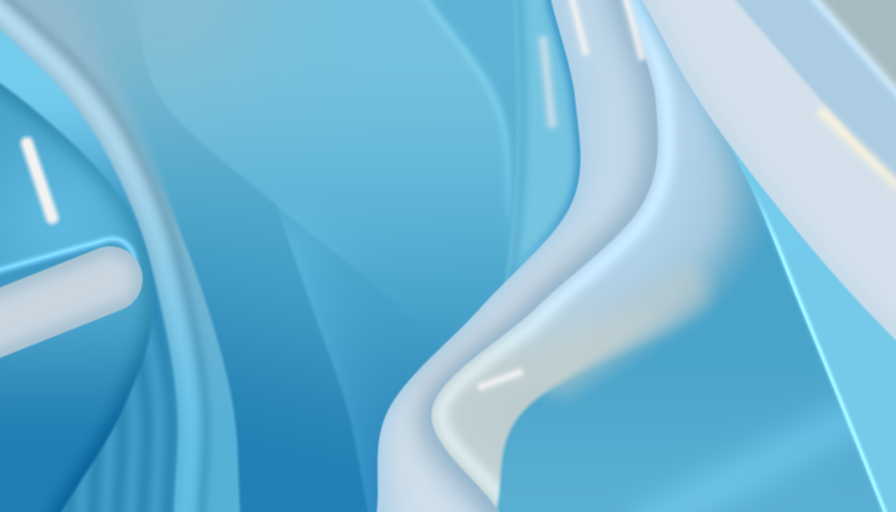
This background is drawn by a Shadertoy shader. Its source:

```glsl
// Glossy folds of pale ribbon and blue glass sweeping down the canvas.
#define ASPECT 1.753
#define SOFT .003
#define DEEP vec3(.13, .49, .70)
#define BLUE vec3(.29, .64, .79)
#define SKY vec3(.46, .77, .88)
#define CYAN vec3(.46, .80, .93)
#define MIST vec3(.57, .73, .81)
#define PALE vec3(.69, .82, .91)
#define PEARL vec3(.83, .88, .92)
#define CREAM vec3(.76, .81, .81)

// Signed distance to a smooth fold crossing six evenly spaced heights.
float fold(vec2 p, float a, float b, float c, float d, float e, float f) {
    float k[8] = float[8](2. * a - b, a, b, c, d, e, f, 2. * f - e);
    float s = clamp(p.y, 0., 1.) * 5.;
    int i = int(min(floor(s), 4.));
    float u = s - float(i);
    float c1 = .5 * (k[i + 2] - k[i]);
    float c2 = k[i] - 2.5 * k[i + 1] + 2. * k[i + 2] - .5 * k[i + 3];
    float c3 = .5 * (k[i + 3] - k[i]) + 1.5 * (k[i + 1] - k[i + 2]);
    float x = k[i + 1] + u * (c1 + u * (c2 + u * c3));
    float slope = 5. * (c1 + u * (2. * c2 + 3. * u * c3));
    return (p.x - x) / sqrt(1. + slope * slope);
}

// Distance to a straight stroke.
float stroke(vec2 p, float ax, float ay, float bx, float by) {
    vec2 v = vec2(bx - ax, by - ay), q = p - vec2(ax, ay);
    return length(q - v * clamp(dot(q, v) / dot(v, v), 0., 1.));
}

float ramp(float a, float b, float x) { return smoothstep(a, b, x); }
float fill(float d, float w) { return smoothstep(-w, w, d); }
float glow(float d, float w) { return exp(-d * d / (w * w)); }

// Backdrop: a bright hollow that deepens downward, with faint sheets.
vec3 hollow(vec2 p) {
    float low = ramp(.35, .5, p.y);
    vec3 col = mix(SKY * .93, BLUE, ramp(0., .55, p.y));
    col = mix(col, DEEP, .95 * ramp(.4, .95, p.y + .25 * (.55 - p.x)));
    float bowl = fold(p, .26, .32, .54, .78, .95, 1.);
    vec3 lit = mix(SKY, BLUE + .03, ramp(.1, .65, p.y));
    col = mix(col, lit, .8 * fill(bowl, .006) * ramp(.7, .4, p.y));
    col = mix(col, MIST, .65 * glow(length(p - vec2(.32, -.02)), .22));
    float sheet = fold(p, .40, .47, .54, .61, .68, .72);
    col += .07 * low * fill(sheet, .005) * exp(-max(sheet, 0.) * 14.);
    float rim = fold(p, .84, .975, 1., .985, .93, .86);
    col += .06 * glow(rim, .012) * (1. - low);
    return mix(col, BLUE, .5 * fill(rim, .01));
}

// Left side: a pale sweeping sheet, a blue bubble and a white tongue.
vec3 leftFolds(vec2 p, vec3 col) {
    float inner = fold(p, -.06, .142, .256, .315, .347, .34);
    float outer = fold(p, .16, .24, .331, .406, .457, .47);
    float bubble = fold(p, -.25, .05, .245, .3, .24, .12);
    vec3 sheet = mix(MIST, BLUE + .05, ramp(.2, .9, p.y));
    sheet += .13 * glow(inner - .025, .022) * (1. - .6 * p.y);
    sheet -= .07 * glow(inner - .055, .012);
    col = mix(col, sheet, fill(-outer, mix(.06, .005, ramp(0., .5, p.y))));
    vec3 gap = mix(CYAN, mix(BLUE, DEEP, .45), ramp(.15, .5, p.y));
    gap += .035 * sin(inner * 130.) * ramp(.3, .6, p.y);
    col = mix(col, gap, fill(-inner, .005));
    vec3 ball = mix(BLUE, DEEP, ramp(.55, .9, p.y));
    ball += .08 * glow(length(p - vec2(.12, .43)), .16);
    ball -= .09 * glow(bubble, .025);
    col = mix(col, ball, fill(-bubble, .005));
    float lip = stroke(p, -.1, .60, .22, .51) - .042;
    col = mix(col, mix(BLUE, DEEP, .3), fill(-lip, SOFT));
    col += .2 * glow(lip, .007);
    float tongue = stroke(p, -.1, .67, .215, .545) - .064;
    vec3 milk = mix(PEARL, MIST, .5 * glow(tongue, .025)) - .04;
    col = mix(col, milk, fill(-tongue, SOFT));
    float shine = stroke(p, .053, .28, .102, .425);
    return mix(col, vec3(.95), fill(.012 - shine, .008));
}

// Centre: a glass strip, two nested ribbons and the pool they hold.
vec3 ribbons(vec2 p, vec3 col) {
    float glass = fold(p, 1.005, 1.011, 1.005, .977, .91, .85);
    float first = fold(p, 1.078, 1.126, 1.117, .941, .76, .737);
    float second = fold(p, 1.221, 1.283, 1.256, 1.05, .845, .977);
    float pool = fold(p, 1.279, 1.405, 1.461, 1.347, 1.027, .97);
    vec3 strip = mix(SKY, BLUE, .5 * glow(glass - .012, .012));
    col = mix(col, strip, fill(glass, .006) * ramp(.62, .52, p.y));
    col = mix(col, DEEP + .08, .75 * glow(first, .013) * ramp(.6, .35, p.y));
    col = mix(col, PEARL, .75 * glow(stroke(p, 1.063, .08, 1.08, .24), .011));
    float across = clamp(first / max(first - second, .001), 0., 1.);
    vec3 body = mix(PALE, PEARL, sin(3.14 * across) * mix(.35, .9, p.y));
    body -= .1 * glow(second, .04);
    col = mix(col, body, fill(first, SOFT));
    vec3 wrap = mix(PALE, MIST, ramp(.05, .22, second));
    wrap = mix(wrap, CREAM, .85 * ramp(.5, .75, p.y));
    wrap += .1 * glow(second - .02, .018);
    col = mix(col, wrap, fill(second, SOFT));
    vec3 water = mix(BLUE, SKY, .35 * ramp(.65, 1., p.y));
    water += .07 * glow(stroke(p, 1.28, 1.02, 1.64, .83), .05);
    float melt = mix(.07, .006, ramp(.45, .8, p.y));
    col = mix(col, water, fill(pool, melt) * fill(second, SOFT));
    col = mix(col, CREAM, .5 * fill(.045 - stroke(p, 1.1, .725, 1.34, .57), .035));
    float spark = min(stroke(p, 1.12, 0., 1.145, .1), stroke(p, 1.225, 0., 1.255, .11));
    spark = min(spark, stroke(p, .942, .755, 1.015, .728));
    return mix(col, vec3(.95), .85 * glow(spark, .009));
}

// Right side: a cyan wedge, a broad white band and a glass corner.
vec3 rightBands(vec2 p, vec3 col) {
    float wedge = fold(p, 1.313, 1.388, 1.484, 1.566, 1.648, 1.728);
    float band = fold(p, 1.256, 1.37, 1.518, 1.69, 1.895, 2.12);
    float pane = p.x - 1.438 - .86 * p.y;
    float corner = p.x - 1.598 - .88 * p.y;
    col = mix(col, mix(CYAN, SKY, .4 * p.y), fill(wedge, SOFT));
    col += .2 * glow(wedge - .003, .005) * ramp(.35, .5, p.y);
    col = mix(col, mix(PEARL, PALE, .35 * glow(band, .03)), fill(band, SOFT));
    col = mix(col, PALE - .02, fill(pane, .008));
    col = mix(col, MIST + vec3(.08, 0., -.05), fill(corner, .012));
    col += .12 * glow(corner, .014);
    float glint = stroke(p, 1.61, .22, 1.78, .385);
    return mix(col, vec3(.97, .95, .87), .85 * glow(glint, .012));
}

void mainImage(out vec4 fragColor, in vec2 fragCoord) {
    vec2 uv = fragCoord / iResolution.xy;
    vec2 p = vec2(uv.x * ASPECT, 1. - uv.y); // height runs from the top
    vec3 col = rightBands(p, ribbons(p, leftFolds(p, hollow(p))));
    fragColor = vec4(clamp(col, 0., 1.), 1.);
}
```
